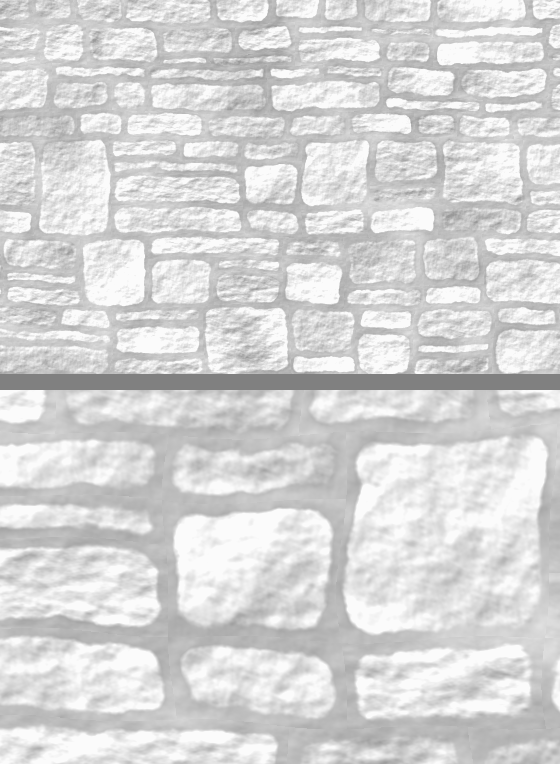
Top: the whole. Bottom: its middle third, enlarged.
Give the GLSL for this texture map, as a Shadertoy shader.

```glsl
struct Block { vec2 lo; vec2 hi; float seed; };

float hash(vec2 p) {
    vec3 q = fract(p.xyx * vec3(0.1031, 0.1030, 0.0973));
    q += dot(q, q.yzx + 33.33);
    return fract((q.x + q.y) * q.z);
}

float valueNoise(vec2 p) {
    vec2 i = floor(p), f = fract(p);
    f = f * f * (3.0 - 2.0 * f);
    return mix(mix(hash(i), hash(i + vec2(1, 0)), f.x),
               mix(hash(i + vec2(0, 1)), hash(i + vec2(1, 1)), f.x), f.y);
}

// Layered noise, rotated per octave, in 0..1
float fbm(vec2 p) {
    float sum = 0.0, amp = 0.53;
    for (int i = 0; i < 4; i++) {
        sum += amp * valueNoise(p);
        p = mat2(1.6, 1.2, -1.2, 1.6) * p + 7.3;
        amp *= 0.5;
    }
    return sum;
}

// Distance to the nearest scattered point
float cellular(vec2 p) {
    vec2 i = floor(p);
    float nearest = 4.0;
    for (int y = -1; y <= 1; y++)
    for (int x = -1; x <= 1; x++) {
        vec2 c = i + vec2(x, y);
        vec2 d = c + vec2(hash(c), hash(c + 57.0)) - p;
        nearest = min(nearest, dot(d, d));
    }
    return sqrt(nearest);
}

// Layered sines that bend the joints
vec2 waver(vec2 p) {
    return 0.005 * sin(p.yx * vec2(17.0, 9.0) + p * 6.0 + vec2(1.0, 4.0))
         + 0.0025 * sin(p.yx * vec2(41.0, 33.0) - p * 15.0);
}

float columnEdge(float column, float row) {
    return column + 0.55 * (hash(vec2(column, row * 7.0 + 3.0)) - 0.5);
}

// Courses of uneven height, cut into columns, then split into smaller stones
Block findBlock(vec2 p) {
    const float courses[8] = float[8](-0.005, 0.18, 0.37, 0.63, 0.70, 0.825, 0.935, 1.02);
    int row = 0;
    for (int i = 1; i < 7; i++) if (p.y > courses[i]) row = i;
    float r = float(row);
    float width = 0.25 + 0.09 * hash(vec2(r, 19.0));
    float shift = hash(vec2(r, 5.0));
    float x = p.x / width + shift;
    float column = floor(x);
    if (x < columnEdge(column, r)) column -= 1.0;
    else if (x >= columnEdge(column + 1.0, r)) column += 1.0;

    Block b;
    b.lo = vec2((columnEdge(column, r) - shift) * width, courses[row]);
    b.hi = vec2((columnEdge(column + 1.0, r) - shift) * width, courses[row + 1]);
    b.seed = hash(vec2(column, r + 31.0));
    for (int k = 0; k < 3; k++) {
        vec2 size = b.hi - b.lo;
        float choice = hash(vec2(b.seed * 91.7, float(k) + 2.0));
        float where = hash(vec2(b.seed * 63.1, float(k) + 8.0));
        float side = 0.0;
        if (size.y > 0.1 && choice < size.y * 3.0 - 0.1) {
            float cut = b.lo.y + size.y * (where < 0.5 ? 0.3 : 0.68);
            side = step(cut, p.y);
            if (side > 0.5) b.lo.y = cut; else b.hi.y = cut;
        } else if (size.x > 0.25 && choice > 0.65) {
            float cut = b.lo.x + size.x * mix(0.35, 0.65, where);
            side = step(cut, p.x);
            if (side > 0.5) b.lo.x = cut; else b.hi.x = cut;
        }
        b.seed = hash(vec2(b.seed * 83.3 + float(k), side * 5.0 + 1.0));
    }
    return b;
}

float roundedBox(vec2 p, vec2 halfSize, float radius) {
    vec2 q = abs(p) - halfSize + radius;
    return length(max(q, 0.0)) + min(max(q.x, q.y), 0.0) - radius;
}

// Rough hewn surface: grain, pits and creases
float relief(vec2 p, float bedding) {
    vec2 grain = p * vec2(38.0, 38.0 + 35.0 * bedding);
    return fbm(grain) + 0.3 * cellular(grain * 0.9)
         + 0.9 * abs(fbm(p * 9.0) - 0.5);
}

void mainImage(out vec4 fragColor, in vec2 fragCoord) {
    vec2 p = fragCoord / iResolution.y;
    vec2 bent = p + waver(p);
    Block b = findBlock(bent);
    vec2 halfSize = 0.5 * (b.hi - b.lo) - mix(0.008, 0.012, b.seed);
    float radius = min(0.024, 0.6 * min(halfSize.x, halfSize.y));
    float d = roundedBox(bent - 0.5 * (b.lo + b.hi), halfSize, radius);
    d += 0.012 * (fbm(p * 45.0) - 0.5);

    // Light grazing the surface
    vec2 local = p + b.seed * 23.0;
    float bedding = hash(vec2(b.seed * 47.0, 3.0));
    float slope = relief(local, bedding) - relief(local + vec2(-0.003, 0.004), bedding);

    // Stone: own tone, stains, pale worn patches, bright rim
    float stain = fbm(local * vec2(6.0, 9.0));
    float worn = smoothstep(0.48, 0.6, fbm(local * 8.0 + 11.0));
    float stone = mix(0.80, 0.91, hash(vec2(b.seed * 71.0, 9.0)));
    stone += 0.38 * (stain - 0.5) + 0.07 * worn + 0.65 * slope;
    float rim = (d + 0.005) / 0.004;
    stone += 0.07 * exp(-rim * rim) * smoothstep(0.3, 0.6, fbm(p * 12.0));

    // Mortar: soft grey with shadow beside the stones
    float mortar = 0.775 + 0.22 * (fbm(p * 11.0) - 0.5) + 0.2 * slope;
    mortar -= 0.09 * exp(-max(d, 0.0) / 0.005) * smoothstep(0.3, 0.65, fbm(p * 8.0 + 5.0));

    float soft = max(0.0025, 1.0 / iResolution.y);
    float tone = mix(mortar, stone, smoothstep(soft, -soft, d));
    fragColor = vec4(vec3(clamp(tone, 0.6, 0.985)), 1.0);
}
```
